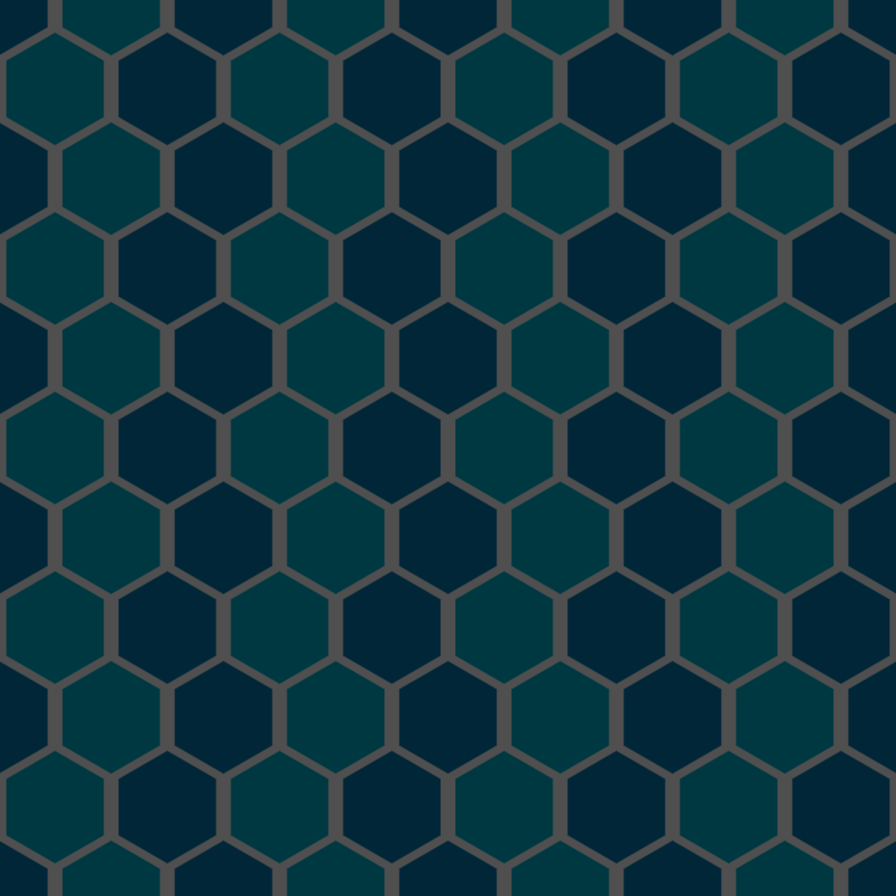
A three.js fragment shader for this pattern:

```glsl
#define COLUMN_PITCH 0.1253
#define ROW_PITCH 0.1002
#define APOTHEM 0.0544
#define EDGE_SOFTNESS 0.002
#define TEAL vec3(0.0, 0.22, 0.26)
#define NAVY vec3(0.0, 0.15, 0.22)
#define GROUT vec3(0.31)

varying vec2 vUv;

// Signed distance to a pointy-top hexagon
float hexagon(vec2 p, float apothem) {
  p = abs(p);
  return max(p.x, dot(p, vec2(0.5, 0.866025))) - apothem;
}

// Paints the nearest tile of one row over the given colour
vec3 paintRow(vec3 color, vec2 p, float row) {
  float shift = 0.5 * mod(row + 1.0, 2.0);
  float column = floor(p.x / COLUMN_PITCH - shift + 0.5);
  vec2 center = vec2((column + shift) * COLUMN_PITCH, row * ROW_PITCH);
  vec3 tile = mix(TEAL, NAVY, mod(column + row, 2.0));
  float d = hexagon(p - center, APOTHEM);
  float coverage = clamp(0.5 - d / EDGE_SOFTNESS, 0.0, 1.0);
  return mix(color, tile, coverage);
}

void main() {
  vec2 p = vUv - 0.5;

  // Tiles of the rows just below and above can reach this point
  float row = floor(p.y / ROW_PITCH);
  vec3 color = paintRow(GROUT, p, row);
  color = paintRow(color, p, row + 1.0);

  gl_FragColor = vec4(color, 1.0);
}
```
